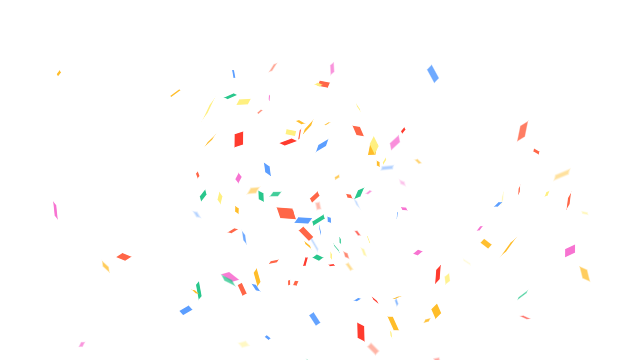
Write a Shadertoy shader that draws this pattern.

```glsl
const int PIECE_COUNT = 128;
const float TAU = 6.2831853;

// Repeatable value in 0..1 for one trait of one piece
float hash(int piece, int trait) {
    uint n = uint(piece) * 1597334677u + uint(trait) * 3812015801u + 747796405u;
    n = (n ^ (n >> 16)) * 2246822519u;
    n = (n ^ (n >> 13)) * 3266489917u;
    return float((n ^ (n >> 16)) >> 8) / 16777216.0;
}

float cross2(vec2 a, vec2 b) {
    return a.x * b.y - a.y * b.x;
}

// Distance to the edges of a parallelogram with half axes u and v
float parallelogram(vec2 p, vec2 u, vec2 v) {
    float area = abs(cross2(u, v));
    float acrossU = (abs(cross2(p, v)) - area) / length(v);
    float acrossV = (abs(cross2(p, u)) - area) / length(u);
    return max(acrossU, acrossV);
}

vec3 paperColor(float pick) {
    const vec3 yellow = vec3(1.00, 0.94, 0.50);
    const vec3 gold   = vec3(1.00, 0.74, 0.16);
    const vec3 coral  = vec3(1.00, 0.40, 0.28);
    const vec3 red    = vec3(1.00, 0.23, 0.18);
    const vec3 pink   = vec3(0.97, 0.45, 0.82);
    const vec3 blue   = vec3(0.36, 0.62, 1.00);
    const vec3 green  = vec3(0.16, 0.78, 0.55);
    if (pick < 0.20) return yellow;
    if (pick < 0.36) return gold;
    if (pick < 0.52) return coral;
    if (pick < 0.63) return red;
    if (pick < 0.76) return pink;
    if (pick < 0.89) return blue;
    return green;
}

// Scatter thickest a little below the middle, thinning outwards
vec2 pieceCenter(int piece, float aspect) {
    float x = hash(piece, 0) + hash(piece, 1) - 1.0;
    float y = hash(piece, 2) + hash(piece, 3) - 1.0;
    return vec2((0.49 + 0.46 * x) * aspect, 0.38 + 0.52 * y);
}

// Coverage of one tumbling paper piece, p relative to its centre
float pieceCoverage(vec2 p, int piece, float pixel) {
    float angle = TAU * hash(piece, 4);
    float tilt = mix(0.12, 1.0, hash(piece, 5));
    float shear = mix(-0.7, 0.7, hash(piece, 6));
    float grow = hash(piece, 7);
    float scale = mix(0.45, 1.5, grow * grow);
    vec2 along = vec2(cos(angle), sin(angle));
    vec2 across = vec2(-along.y, along.x);
    vec2 u = along * 0.0145 * scale;
    vec2 v = (along * shear + across * tilt) * 0.0105 * scale;

    // Some pieces are out of focus and pale
    float haze = smoothstep(0.55, 1.0, hash(piece, 8));
    float blur = 0.6 * pixel + 0.0025 * haze;
    float opacity = 1.0 - 0.55 * haze;
    return opacity * (1.0 - smoothstep(-blur, blur, parallelogram(p, u, v)));
}

void mainImage(out vec4 fragColor, in vec2 fragCoord) {
    float pixel = 1.0 / iResolution.y;
    vec2 p = fragCoord * pixel;
    float aspect = iResolution.x * pixel;
    vec3 color = vec3(1.0);

    for (int i = 0; i < PIECE_COUNT; i++) {
        vec2 local = p - pieceCenter(i, aspect);
        // Skip pieces too far away to reach this point
        if (dot(local, local) > 0.0025) continue;
        color = mix(color, paperColor(hash(i, 9)), pieceCoverage(local, i, pixel));
    }
    fragColor = vec4(color, 1.0);
}
```
